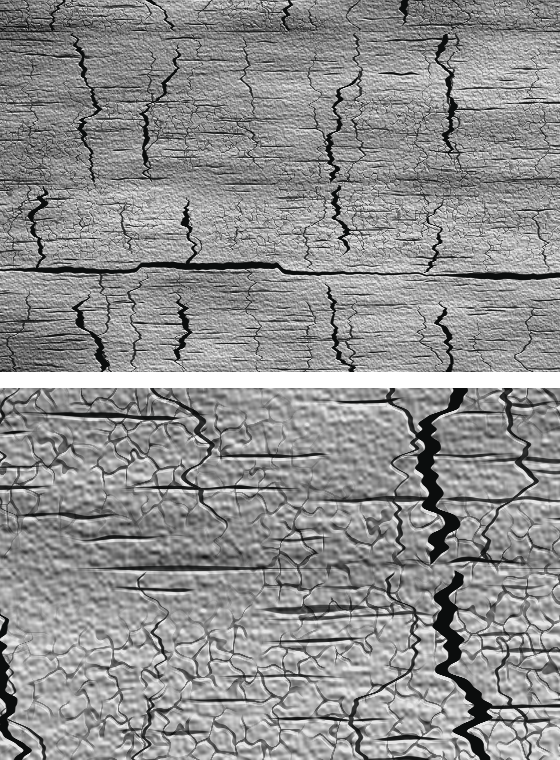
Top, the full canvas; bottom, a detail of the centre.
Give the GLSL for this texture, as a Shadertoy shader.

```glsl
float hash(vec2 p) {
    vec3 q = fract(vec3(p.xyx) * 0.1031);
    q += dot(q, q.yzx + 33.33);
    return fract((q.x + q.y) * q.z);
}

float noise(vec2 p) {
    vec2 i = floor(p), f = fract(p);
    f = f * f * (3.0 - 2.0 * f);
    return mix(mix(hash(i), hash(i + vec2(1, 0)), f.x),
               mix(hash(i + vec2(0, 1)), hash(i + vec2(1, 1)), f.x), f.y);
}

// Antialiased line of the given half width
float stroke(float dist, float halfWidth, float soft) {
    return (1.0 - smoothstep(halfWidth - soft, halfWidth + soft, abs(dist)))
         * smoothstep(0.0, 0.001, halfWidth);
}

// Fine craquelure: borders between warped random cells
float mesh(vec2 p, float scale, float soft) {
    p += 0.012 * vec2(noise(p * 95.0), noise(p * 95.0 + 31.0));
    vec2 q = p * scale, cell = floor(q);
    float near = 9.0, second = 9.0;
    for (int j = -1; j <= 1; j++)
    for (int i = -1; i <= 1; i++) {
        vec2 id = cell + vec2(i, j);
        float d = length(id + vec2(hash(id), hash(id + 57.0)) - q);
        second = min(second, max(near, d));
        near = min(near, d);
    }
    return stroke((second - near) / scale, 0.0018, soft) * smoothstep(0.2, 0.6, noise(p * 65.0));
}

// Short tapering splits along the wood grain
float splits(vec2 p, float rowHeight, float len, float density, float halfWidth, float soft) {
    p.y += 0.014 * noise(vec2(p.x * 4.0, p.y * 9.0)) + 0.005 * noise(p * vec2(38.0, 20.0));
    float row = floor(p.y / rowHeight);
    float x = p.x / len + 7.0 * hash(vec2(row, len * 90.0));
    vec2 id = vec2(floor(x), row + len * 300.0);
    float along = abs(fract(x) - 0.5) * 2.0;
    float reach = 0.35 + 0.65 * hash(id + 3.0);
    float taper = 1.0 - smoothstep(0.3 * reach, reach, along);
    float y = (fract(p.y / rowHeight) - 0.35 - 0.3 * hash(id + 8.0)) * rowHeight;
    float w = halfWidth * taper * (0.2 + 1.2 * noise(vec2(p.x * 60.0, row)));
    return stroke(y, w, soft) * step(hash(id), density) * (0.5 + 0.5 * hash(id + 23.0));
}

// Jagged cracks running across one board
float fissures(vec2 p, float low, float high, float spacing, float halfWidth, float seed, float soft) {
    float t = (p.y - low) / (high - low), cover = 0.0;
    float ends = smoothstep(0.0, 0.04, t) * (1.0 - smoothstep(0.97, 1.0, t));
    for (int i = -1; i <= 1; i++) {
        float id = floor(p.x / spacing) + float(i);
        vec2 key = vec2(id, seed);
        float bend = 0.3 * spacing * (noise(vec2(p.y * 6.0, id + seed)) - 0.5)
                   + 0.045 * (noise(vec2(p.y * 24.0, id + seed + 9.0)) - 0.5)
                   + 0.02 * (noise(vec2(p.y * 75.0, id + seed + 21.0)) - 0.5)
                   + 0.008 * (noise(vec2(p.y * 170.0, id + seed + 33.0)) - 0.5);
        float x = (id + 0.5 + 0.5 * (hash(key) - 0.5)) * spacing + bend;
        float start = 0.5 * hash(key + 4.0) - 0.3;
        float stop = 1.3 - 0.5 * hash(key + 11.0);
        float taper = smoothstep(start, start + 0.25, t) * (1.0 - smoothstep(stop - 0.25, stop, t));
        float w = halfWidth * taper * ends * (0.35 + 0.65 * hash(key + 17.0))
                * (0.35 + noise(vec2(p.y * 45.0, id)));
        cover = max(cover, stroke((p.x - x) * 0.85, w, soft));
    }
    return cover;
}

// Stepped height of the open joint
float jointHeight(float x) {
    float c = x * 2.6, i = floor(c);
    float stepUp = mix(hash(vec2(i, 5.0)), hash(vec2(i + 1.0, 5.0)), smoothstep(0.93, 1.0, fract(c)));
    return 0.25 + 0.06 * stepUp + 0.007 * noise(vec2(x * 22.0, 2.0)) + 0.003 * noise(vec2(x * 90.0, 4.0));
}

// Deep gaps: joints, fissures and grain splits
float gaps(vec2 p, float soft) {
    float joint = jointHeight(p.x);
    float low = -0.05, high = joint, seed = 1.0;
    if (p.y > joint) { low = joint; high = 0.505; seed = 13.0; }
    if (p.y > 0.505) { low = 0.505; high = 0.915; seed = 29.0; }
    if (p.y > 0.915) { low = 0.915; high = 1.06; seed = 43.0; }
    float g = stroke(p.y - joint, 0.0075 * (0.15 + 1.1 * noise(vec2(p.x * 6.0, 8.0))), soft);
    g = max(g, fissures(p, low, high, 0.34, 0.0092, seed, soft));
    g = max(g, 0.8 * fissures(p, low, high, 0.15, 0.0026, seed + 70.0, soft));
    float density = p.y < joint ? 0.55 : 0.32;
    for (int i = 0; i < 3; i++) {
        float k = exp2(-float(i));
        g = max(g, splits(p, 0.012 + 0.03 * k, 0.1 + 0.25 * k, density, 0.001 + 0.0013 * k, soft));
    }
    float seam = min(abs(p.y - 0.505), abs(p.y - 0.915)) + 0.005 * noise(vec2(p.x * 9.0, 4.0));
    return max(g, 0.7 * stroke(seam, 0.004 * noise(vec2(p.x * 5.0, 6.0)), soft));
}

float meshAmount(vec2 p) {
    float zone = smoothstep(0.26, 0.36, p.y) * (1.0 - 0.7 * smoothstep(0.7, 0.78, p.y));
    zone = max(zone, smoothstep(0.9, 0.93, p.y));
    return (0.15 + 0.85 * zone) * smoothstep(0.15, 0.6, noise(p * vec2(6.0, 10.0) + 3.0));
}

// Paint relief: x is height, y is gap cover, z is mesh cover
vec3 surface(vec2 p, float soft) {
    float grain = 0.34 * noise(p * vec2(130.0, 210.0)) + 0.3 * noise(p * vec2(22.0, 150.0))
                + 0.34 * noise(p * 270.0 + 17.0);
    float gap = gaps(p, soft), fine = mesh(p, 50.0, soft) * meshAmount(p);
    return vec3(grain - 0.36 * gap - 0.2 * fine, gap, fine);
}

void mainImage(out vec4 fragColor, in vec2 fragCoord) {
    vec2 p = fragCoord / iResolution.y;
    float soft = 0.7 / iResolution.y;
    vec2 towardLight = vec2(0.0012, 0.0029);
    vec3 here = surface(p, soft);
    float relief = here.x - surface(p + towardLight, soft).x;

    // Weathered paint with tonal drift and shaded board edges
    float tone = 0.625 + 0.2 * (noise(p * vec2(2.0, 5.0)) - 0.5);
    tone += 0.14 * (noise(p * vec2(5.0, 22.0) + 9.0) - 0.5);
    tone += 0.1 * (noise(p * vec2(9.0, 70.0)) - 0.5);
    tone -= 0.15 * exp(-abs(p.y - 0.925) * 60.0) + 0.13 * exp(-abs(p.y - 0.515) * 50.0);
    tone -= 0.13 * (1.0 - smoothstep(0.0, 0.4, p.x)) + 0.05 * (1.0 - smoothstep(0.0, 0.2, p.y));
    tone += 0.83 * relief;
    tone *= 1.0 - 0.4 * here.z;

    vec3 gapColor = vec3(0.045, 0.05, 0.05);
    vec3 color = mix(vec3(clamp(tone, 0.08, 0.9)), gapColor, here.y);
    fragColor = vec4(color, 1.0);
}
```
